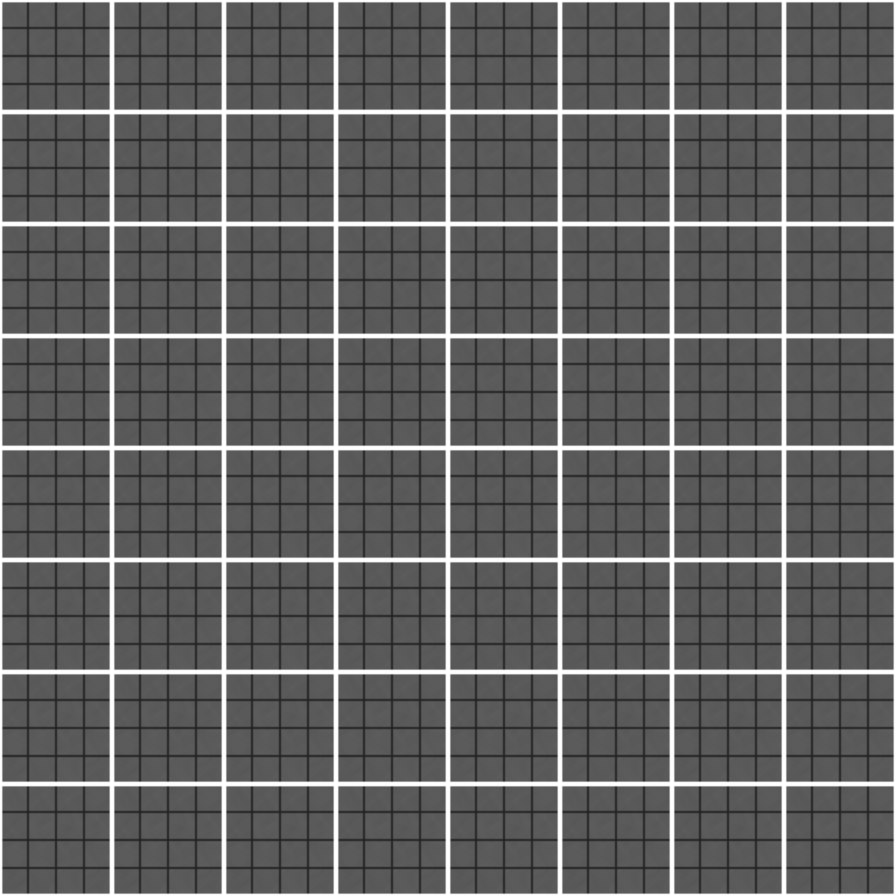
Give the GLSL for this pattern, as a three.js fragment shader.

```glsl
// Grey paving: 8 x 8 panels with white joints, each grooved into 4 x 4 slabs.
varying vec2 vUv;

const float TAU = 6.2831853;
const float PANELS = 8.0;           // panels across and up
const float SLABS = 4.0;            // slabs across one panel
const float SOFTNESS = 1.0 / 64.0;  // edge blur, in panel widths
const float JOINT_HALF = 0.0205;    // half widths, in panel widths
const float GROOVE_HALF = 0.0086;

const vec3 STONE = vec3(0.352);
const vec3 GROOVE = vec3(0.13);
const vec3 JOINT = vec3(1.0);

// Distance to the nearest whole number on each axis.
vec2 gridDistance(vec2 p) {
  return abs(fract(p + 0.5) - 0.5);
}

// Soft coverage of both line directions; crossings overlap.
float gridLines(vec2 dist, float halfWidth) {
  vec2 cover = clamp((halfWidth - dist) / SOFTNESS + 0.5, 0.0, 1.0);
  return 1.0 - (1.0 - cover.x) * (1.0 - cover.y);
}

float hash(vec2 p) {
  return fract(sin(dot(p, vec2(127.1, 311.7))) * 4375.5);
}

// One wave with whole-number frequencies, so it wraps in a panel.
float wave(vec2 p, vec2 freq, float phase) {
  return sin(TAU * dot(p, freq) + phase);
}

// Cloudy diagonal smudges from layered, warped sines, about -1 to 1.
float smudges(vec2 p) {
  vec2 warp = vec2(wave(p, vec2(1.0, 3.0), 0.7), wave(p, vec2(3.0, -2.0), 2.1));
  vec2 q = p + 0.05 * warp;
  float broad = wave(q, vec2(3.0, -2.0), 0.4) * wave(q, vec2(2.0, 3.0), 1.9);
  float streak = wave(q, vec2(7.0, -5.0), 3.1) * wave(q, vec2(2.0, 5.0), 0.2);
  float fine = wave(q, vec2(13.0, -9.0), 1.3) * wave(q, vec2(8.0, 11.0), 4.0);
  return 0.5 * broad + 0.3 * streak + 0.2 * fine;
}

void main() {
  vec2 panel = vUv * PANELS;
  vec2 local = fract(panel);

  // Worn stone with a faint tone for each slab
  float slabTone = hash(floor(local * SLABS)) - 0.5;
  vec3 color = STONE + 0.012 * smudges(local) + 0.006 * slabTone;

  // Dark grooves between slabs, then white joints between panels
  vec2 grooveDist = gridDistance(panel * SLABS) / SLABS;
  vec2 jointDist = gridDistance(panel);
  color = mix(color, GROOVE, gridLines(grooveDist, GROOVE_HALF));
  color = mix(color, JOINT, gridLines(jointDist, JOINT_HALF));

  gl_FragColor = vec4(color, 1.0);
}
```
